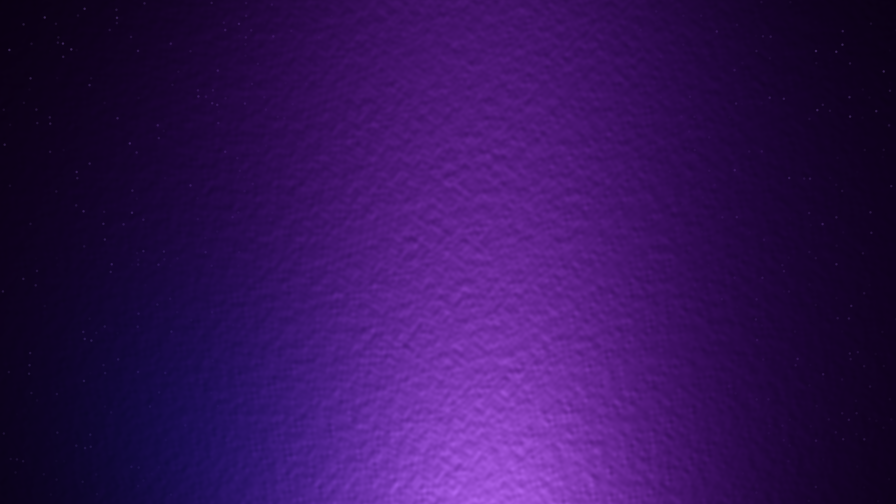
Write a Shadertoy shader that draws this background.

```glsl
#define GLOW_X 0.545
#define WIDTH_LEFT 0.34
#define WIDTH_RIGHT 0.30
#define LIGHT_TOP 0.70
#define LIGHT_BOTTOM 1.20
#define GRAIN_SCALE 62.0
#define GRAIN_DEPTH 0.24
#define RELIEF_STEP 0.004
#define SPECK_SCALE 75.0
#define SPECK_AMOUNT 0.09
#define BLUE_TINT vec3(-0.045, 0.025, 0.065)

float hash(vec2 p) {
    return fract(sin(dot(p, vec2(127.1, 311.7))) * 43758.5453);
}

float valueNoise(vec2 p) {
    vec2 cell = floor(p), f = fract(p);
    f = f * f * (3.0 - 2.0 * f);
    float low = mix(hash(cell), hash(cell + vec2(1, 0)), f.x);
    float high = mix(hash(cell + vec2(0, 1)), hash(cell + vec2(1, 1)), f.x);
    return mix(low, high, f.y);
}

// Pebbled surface height, built from two rotated layers
float leather(vec2 p) {
    mat2 turn = mat2(0.8, 0.6, -0.6, 0.8);
    return 0.55 * valueNoise(p * GRAIN_SCALE)
         + 0.45 * valueNoise(turn * p * GRAIN_SCALE * 1.9 + 17.0);
}

// Vertical beam, brightest at the foot, with a soft pool of light there
float beam(vec2 uv) {
    float dx = uv.x - GLOW_X;
    float width = dx < 0.0 ? WIDTH_LEFT : WIDTH_RIGHT;
    float column = exp(-dx * dx / (width * width));
    vec2 pool = (uv - vec2(0.56, 0.0)) / vec2(0.14, 0.26);
    return column * mix(LIGHT_BOTTOM, LIGHT_TOP, uv.y)
         + 0.10 * exp(-dot(pool, pool));
}

// Dark violet through purple to lilac
vec3 purpleRamp(float t) {
    return vec3(0.055, 0.006, 0.105)
         + t * vec3(0.12, 0.03, 0.30)
         + t * t * vec3(0.25, 0.13 * t, 0.21);
}

// Tiny round glints, one at most per cell
float specks(vec2 p) {
    vec2 cell = floor(p * SPECK_SCALE);
    vec2 centre = 0.3 + 0.4 * vec2(hash(cell + 3.1), hash(cell + 8.7));
    float dist = length(fract(p * SPECK_SCALE) - centre);
    float present = step(1.0 - SPECK_AMOUNT, hash(cell + 21.3));
    return present * hash(cell + 5.9) * smoothstep(0.28, 0.05, dist);
}

void mainImage(out vec4 fragColor, in vec2 fragCoord) {
    vec2 uv = fragCoord / iResolution.xy;
    vec2 p = fragCoord / iResolution.y;
    float aspect = iResolution.x / iResolution.y;

    // Relief lit from below the lower edge
    vec2 away = normalize(p - vec2(GLOW_X * aspect, -0.25));
    float relief = leather(p + away * RELIEF_STEP) - leather(p - away * RELIEF_STEP);

    float light = beam(uv);
    float shaded = max(light + relief * GRAIN_DEPTH * (0.25 + 0.75 * min(light, 1.0)), 0.0);
    vec3 color = purpleRamp(shaded);

    // Cool tint at the lower left
    vec2 cool = (uv - vec2(0.25, 0.08)) / vec2(0.20, 0.40);
    color += BLUE_TINT * exp(-dot(cool, cool));

    // Darker corners and faint dust in the shadows
    color *= 1.0 - 0.45 * smoothstep(0.35, 0.75, length((uv - vec2(0.52, 0.42)) * vec2(1.0, 0.7)));
    float dust = smoothstep(0.65, 0.15, light) * (0.35 + 0.65 * uv.y);
    color += specks(p) * dust * vec3(0.20, 0.16, 0.26);

    fragColor = vec4(clamp(color, 0.0, 1.0), 1.0);
}
```
